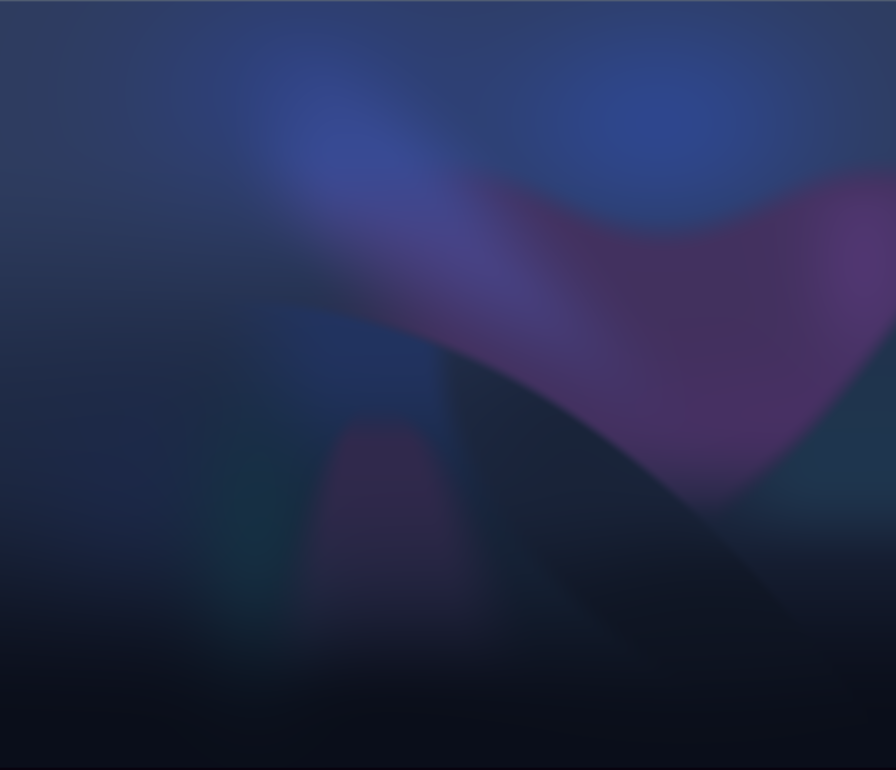
This background is drawn by a Shadertoy shader. Its source:

```glsl
// Dusky abstract backdrop: blue glows, a sweeping violet ribbon and dim hills over navy.

// Soft elliptical light, 1 at its centre.
float glow(vec2 p, vec2 centre, vec2 radius) {
    vec2 d = (p - centre) / radius;
    return exp(-dot(d, d));
}

// Falling step: 1 below a, 0 above b.
float fall(float a, float b, float x) {
    return 1.0 - smoothstep(a, b, x);
}

// Outlines of the ribbon, as heights over x.
float ribbonFloor(float x) {
    return 0.607 - 0.934 * pow(max(x - 0.17, 0.0), 2.4);
}

float ribbonRise(float x) {
    float t = max(x - 0.8, 0.0);
    return 0.33 + 0.95 * t + 1.6 * t * t;
}

float ribbonTop(float x) {
    return 0.733 - 0.04 * cos((x - 0.74) * 13.0);
}

// Night gradient, dark at the foot.
vec3 backdrop(float y) {
    vec3 c = mix(vec3(0.04, 0.055, 0.10), vec3(0.115, 0.16, 0.26), smoothstep(0.05, 0.45, y));
    return mix(c, vec3(0.18, 0.235, 0.37), smoothstep(0.4, 0.82, y));
}

// Hills and faint lights beneath the ribbon.
vec3 lowerScene(vec3 c, vec2 p) {
    c = mix(c, vec3(0.095, 0.135, 0.215), 0.8 * glow(p, vec2(0.64, 0.42), vec2(0.14, 0.16)));
    c = mix(c, vec3(0.055, 0.08, 0.13), 0.7 * glow(p, vec2(0.78, 0.2), vec2(0.22, 0.11)));
    c = mix(c, vec3(0.11, 0.16, 0.30), 0.6 * glow(p, vec2(0.16, 0.38), vec2(0.13, 0.14)));

    // Blue slope with a curved right flank.
    float drop = max(0.55 - p.y, 0.0);
    float flank = 0.5 + 1.4 * drop * drop;
    float slope = smoothstep(0.22, 0.38, p.x) * fall(flank - 0.03, flank + 0.012, p.x);
    vec3 slopeColor = mix(vec3(0.085, 0.14, 0.22), vec3(0.13, 0.20, 0.38), smoothstep(0.28, 0.55, p.y));
    c = mix(c, slopeColor, 0.9 * slope * smoothstep(0.08, 0.4, p.y));
    c = mix(c, vec3(0.08, 0.20, 0.27), 0.75 * glow(p, vec2(0.285, 0.32), vec2(0.075, 0.16)));

    // Plum hill, wider on its right side.
    float depth = max(0.48 - p.y, 0.0);
    float side = p.x - 0.418;
    float width = (side < 0.0 ? 0.2 : 0.28) * sqrt(depth) + 0.001;
    float hill = fall(0.55, 1.2, abs(side) / width) * smoothstep(0.0, 0.06, depth);
    return mix(c, vec3(0.20, 0.16, 0.30), 0.88 * hill * smoothstep(0.08, 0.4, p.y));
}

void mainImage(out vec4 fragColor, in vec2 fragCoord) {
    vec2 p = fragCoord / iResolution.xy;
    vec3 color = backdrop(p.y);

    float floorY = ribbonFloor(p.x);
    float aboveFloor = smoothstep(floorY - 0.004, floorY + 0.018, p.y);
    float riseY = ribbonRise(p.x);
    float aboveRise = smoothstep(riseY - 0.025, riseY + 0.03, p.y);
    float inside = aboveFloor * aboveRise;

    color = mix(lowerScene(color, p), color, aboveFloor);

    // Teal light under the right end.
    float teal = (1.0 - aboveRise) * smoothstep(0.74, 0.92, p.x) * smoothstep(0.26, 0.39, p.y);
    color = mix(color, vec3(0.12, 0.215, 0.31), 0.9 * teal * fall(0.4, 0.75, p.y));

    // Blue lights of the upper sky.
    color = mix(color, vec3(0.18, 0.26, 0.53), 0.75 * glow(p, vec2(0.34, 0.88), vec2(0.19, 0.16)));
    color = mix(color, vec3(0.18, 0.28, 0.57), 0.92 * glow(p, vec2(0.735, 0.84), vec2(0.19, 0.16)));

    // Violet body of the ribbon.
    float topY = ribbonTop(p.x);
    float body = fall(topY - 0.025, topY + 0.03, p.y) * smoothstep(0.33, 0.52, p.x);
    body *= inside * smoothstep(0.27, 0.46, p.y);
    color = mix(color, vec3(0.265, 0.19, 0.37), 0.95 * body);
    color = mix(color, vec3(0.29, 0.185, 0.40), 0.6 * body * glow(p, vec2(0.86, 0.46), vec2(0.18, 0.08)));

    // Indigo beam running down to the right.
    float across = p.y + 0.62 * (p.x - 0.4);
    float beamEdge = p.x + 0.8 * (p.y - 0.75);
    float beam = smoothstep(0.24, 0.38, p.x) * smoothstep(0.59, 0.76, across);
    beam *= fall(0.46, 0.62, beamEdge) * fall(0.5, 0.84, p.x) * fall(0.78, 1.0, p.y) * aboveFloor;
    vec3 beamColor = mix(vec3(0.28, 0.265, 0.53), vec3(0.22, 0.295, 0.59), smoothstep(0.66, 0.82, p.y));
    color = mix(color, beamColor, 0.95 * beam);

    // Magenta glow at the raised tip.
    float tip = glow(p, vec2(0.965, 0.66), vec2(0.065, 0.13)) * aboveRise * fall(0.72, 0.8, p.y);
    color = mix(color, vec3(0.32, 0.215, 0.45), 0.9 * tip);

    // Hairlines along the top and foot.
    color = mix(color, vec3(0.34, 0.39, 0.46), 0.8 * smoothstep(0.9975, 0.9988, p.y));
    color = mix(color, vec3(0.03, 0.01, 0.06), fall(0.002, 0.004, p.y));

    fragColor = vec4(color, 1.0);
}
```
